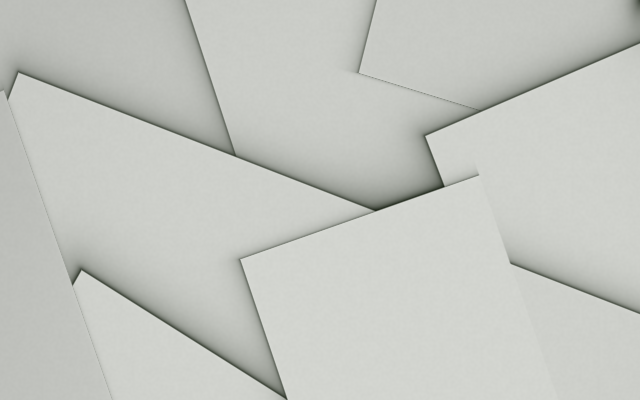
Give the GLSL for this background, as a Shadertoy shader.

```glsl
const vec3 SHADOW = vec3(0.06, 0.095, 0.04);
const vec3 PAPER_TINT = vec3(1.0, 1.01, 0.985);

vec2 gradientAt(vec2 cell) {
    vec3 h = fract(cell.xyx * vec3(0.1031, 0.1030, 0.0973));
    h += dot(h, h.yzx + 33.33);
    float angle = 6.2832 * fract((h.x + h.y) * h.z);
    return vec2(cos(angle), sin(angle));
}

float gradientNoise(vec2 p) {
    vec2 i = floor(p), f = fract(p);
    vec2 s = f * f * f * (f * (f * 6.0 - 15.0) + 10.0);
    vec2 right = vec2(1.0, 0.0), up = vec2(0.0, 1.0);
    float low = mix(dot(gradientAt(i), f),
                    dot(gradientAt(i + right), f - right), s.x);
    float high = mix(dot(gradientAt(i + up), f - up),
                     dot(gradientAt(i + 1.0), f - 1.0), s.x);
    return mix(low, high, s.y);
}

// Signed distance to a line, positive on the left of a -> b
float side(vec2 p, vec2 a, vec2 b) {
    vec2 d = normalize(b - a);
    return d.x * (p.y - a.y) - d.y * (p.x - a.x);
}

// Outward distances to the edges corner -> end and start -> corner
vec2 wedge(vec2 p, vec2 start, vec2 corner, vec2 end) {
    return vec2(side(p, corner, end), side(p, start, corner));
}

// Soft penumbra with a tight contact line; reach is set per edge
vec3 castShadow(vec3 color, vec2 edges, vec2 reach, float strength) {
    float r = length(max(edges, 0.0) / reach);
    return mix(color, SHADOW, strength * (0.35 * exp(-r) + 0.65 * exp(-r * 8.0)));
}

// One sheet of paper laid over the colour below
vec3 laySheet(vec3 below, vec2 edges, float tone, vec2 reach, float strength, float pixel) {
    float d = max(edges.x, edges.y);
    float rim = 0.03 * exp(min(d, 0.0) / 0.004);
    vec3 paper = (tone + rim) * PAPER_TINT;
    vec3 shaded = castShadow(below, edges, reach, strength);
    return mix(shaded, paper, 1.0 - smoothstep(-pixel, pixel, d));
}

void mainImage(out vec4 fragColor, in vec2 fragCoord) {
    float pixel = 1.0 / iResolution.y;
    vec2 p = fragCoord * pixel;
    p.x *= 1.6 * iResolution.y / iResolution.x;

    // Outlines
    vec2 middle = vec2(side(p, vec2(0.590, 0.610), vec2(0.4625, 1.0)), -1.0);
    vec2 upper = wedge(p, vec2(1.202, 0.723), vec2(0.896, 0.817), vec2(0.942, 1.0));
    vec2 right = wedge(p, vec2(1.110, 0.5375), vec2(1.0625, 0.660), vec2(1.6, 0.892));
    vec2 broad = wedge(p, vec2(0.021, 0.754), vec2(0.046, 0.819), vec2(0.931, 0.475));
    vec2 lower = wedge(p, vec2(0.181, 0.285), vec2(0.204, 0.325), vec2(0.719, 0.0));
    vec2 front = wedge(p, vec2(0.719, 0.0), vec2(0.600, 0.352), vec2(1.198, 0.5625));
    vec2 left = wedge(p, vec2(-0.05, 0.75), vec2(0.010, 0.775), vec2(0.281, 0.0));

    // Back sheets
    vec3 color = (0.785 - 0.02 * p.y) * PAPER_TINT;
    color = laySheet(color, middle, 0.795, vec2(0.025), 0.75, pixel);
    color = laySheet(color, upper, 0.785, vec2(0.022, 0.003), 0.72, pixel);

    // Deep shadows in the central gap
    color = castShadow(color, front, vec2(0.055, 0.01), 0.95);
    color = castShadow(color, right, vec2(0.045, 0.04), 0.35);

    // Middle sheets
    color = laySheet(color, right, 0.815, vec2(0.025, 0.025), 0.85, pixel);
    color = laySheet(color, broad, 0.807, vec2(0.035, 0.03), 0.9, pixel);
    color = laySheet(color, lower, 0.818, vec2(0.045, 0.06), 0.95, pixel);

    // Front sheet, closed by a faint right edge
    vec3 beside = color;
    color = laySheet(color, front, 0.824, vec2(0.012, 0.022), 0.8, pixel);
    float beyond = side(p, vec2(1.396, 0.0), vec2(1.198, 0.5625));
    color = mix(color, beside, smoothstep(-pixel, pixel, -beyond));

    // Left sheet, with a pale edge
    float leftTone = 0.75 + 0.03 * smoothstep(0.0, 0.9, p.x + 0.5 * (1.0 - p.y));
    color = laySheet(color, left, leftTone, vec2(0.004, 0.02), 0.35, pixel);

    // Dark upper right corner, broad falloff and paper grain
    float cornerShade = exp(-length((p - vec2(1.6, 1.0)) / vec2(0.022, 0.045)));
    color = mix(color, SHADOW, 0.75 * cornerShade);
    color *= 1.0 - 0.03 * smoothstep(0.5, 1.1, length(p - vec2(0.95, 0.4)));
    float grain = gradientNoise(p * 110.0) + 0.6 * gradientNoise(p * 35.0);
    color *= 1.0 + 0.014 * grain;

    fragColor = vec4(color, 1.0);
}
```
